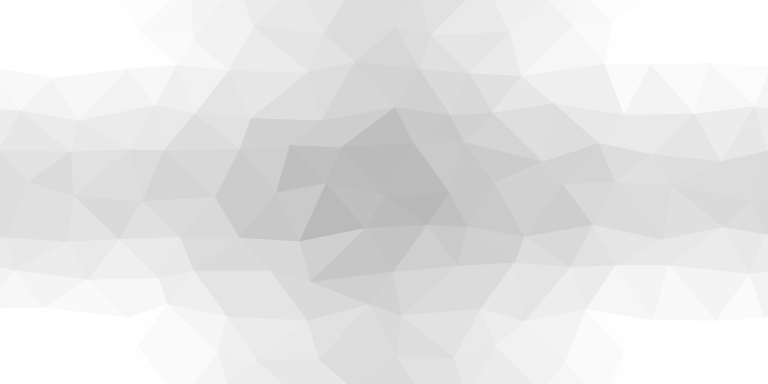
This background is drawn by a Shadertoy shader. Its source:

```glsl
#define CELL vec2(0.155, 0.105)
#define JITTER 0.5
#define BAND_DARK 0.135
#define BAND_REACH 0.33
#define BAND_FADE 0.27
#define COLUMN_DARK 0.145
#define COLUMN_REACH 0.64
#define FACET_VARIATION 0.22
#define AA 3

vec2 hash22(vec2 p) {
    vec3 q = fract(p.xyx * vec3(0.1031, 0.1030, 0.0973));
    q += dot(q, q.yzx + 33.33);
    return fract((q.xx + q.yz) * q.zy);
}

// Darkness of a soft horizontal band crossed by a soft vertical column
float crossDarkness(vec2 p) {
    float band = BAND_DARK * clamp((BAND_REACH - abs(p.y)) / BAND_FADE, 0.0, 1.0);
    float column = COLUMN_DARK * clamp(1.0 - abs(p.x) / COLUMN_REACH, 0.0, 1.0);
    return band + column;
}

// Jittered mesh vertex in cell units; odd rows shift by half a cell
vec2 meshVertex(vec2 id) {
    float shift = 0.5 * mod(id.y, 2.0);
    return id + vec2(shift, 0.0) + JITTER * (hash22(id + 71.0) - 0.5);
}

float side(vec2 p, vec2 a, vec2 b) {
    vec2 edge = b - a, offset = p - a;
    return edge.x * offset.y - edge.y * offset.x;
}

// True on one side of all three edges, whichever way the corners turn
bool insideTriangle(vec2 p, vec2 a, vec2 b, vec2 c) {
    vec3 s = vec3(side(p, a, b), side(p, b, c), side(p, c, a));
    return all(greaterThanEqual(s, vec3(0.0))) || all(lessThanEqual(s, vec3(0.0)));
}

// One flat tone per triangle, taken at its middle
float facetDarkness(vec2 a, vec2 b, vec2 c, vec2 seed) {
    vec2 middle = (a + b + c) / 3.0;
    float variation = hash22(seed + 311.0).x - 0.5;
    return crossDarkness(middle * CELL) * (1.0 + FACET_VARIATION * variation);
}

float meshDarkness(vec2 p) {
    vec2 q = p / CELL;
    vec2 base = floor(q);
    for (int j = -1; j <= 1; j++) {
        for (int i = -1; i <= 1; i++) {
            vec2 id = base + vec2(i, j);
            vec2 a = meshVertex(id);
            vec2 b = meshVertex(id + vec2(1.0, 0.0));
            vec2 c = meshVertex(id + vec2(0.0, 1.0));
            vec2 d = meshVertex(id + vec2(1.0, 1.0));
            // The shorter diagonal alternates with the row shift
            bool evenRow = mod(id.y, 2.0) < 0.5;
            vec2 lowerTip = evenRow ? c : d;
            vec2 upperTip = evenRow ? b : a;
            if (insideTriangle(q, a, b, lowerTip)) return facetDarkness(a, b, lowerTip, id);
            if (insideTriangle(q, d, c, upperTip)) return facetDarkness(d, c, upperTip, id + 57.0);
        }
    }
    return crossDarkness(p);
}

void mainImage(out vec4 fragColor, in vec2 fragCoord) {
    // Average subsamples for smooth facet edges
    float darkness = 0.0;
    for (int j = 0; j < AA; j++) {
        for (int i = 0; i < AA; i++) {
            vec2 offset = (vec2(i, j) + 0.5) / float(AA) - 0.5;
            vec2 p = (fragCoord + offset - 0.5 * iResolution.xy) / iResolution.y;
            darkness += meshDarkness(p);
        }
    }
    darkness /= float(AA * AA);
    fragColor = vec4(vec3(1.0 - darkness), 1.0);
}
```
